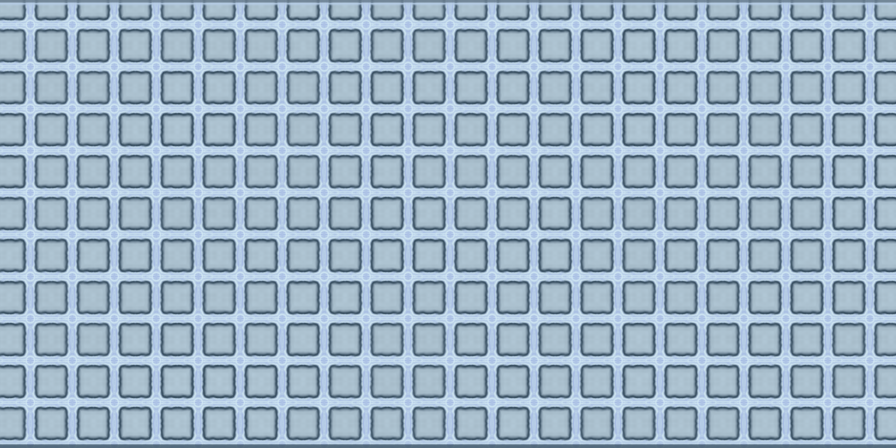
This pattern is drawn by a Shadertoy shader. Its source:

```glsl
// Grid of bevelled blue-grey square tiles in pale, marbled, mirror-symmetric grout.
#define PITCH 0.0937                 // cell size, in canvas heights
#define ORIGIN vec2(0.1146, 0.0547)  // centre of one tile
#define TILE_HALF 0.367              // centre of the dark rim, in cells
#define CORNER 0.07
#define RIM_WIDTH 0.036
#define WOBBLE 0.022
#define FACE vec3(0.655, 0.74, 0.795)
#define RIM vec3(0.23, 0.32, 0.39)
#define GROUT vec3(0.71, 0.80, 0.90)
#define PALE vec3(0.82, 0.91, 0.955)
#define LAVENDER vec3(0.64, 0.72, 0.89)

vec2 hashGradient(vec2 cell) {
    float h = fract(sin(dot(cell, vec2(127.1, 311.7))) * 43758.55);
    return vec2(cos(6.2832 * h), sin(6.2832 * h));
}

float gradientNoise(vec2 p) {
    vec2 i = floor(p), f = p - i;
    vec2 u = f * f * f * (f * (f * 6.0 - 15.0) + 10.0);
    vec2 e = vec2(1.0, 0.0);
    float a = dot(hashGradient(i), f);
    float b = dot(hashGradient(i + e.xy), f - e.xy);
    float c = dot(hashGradient(i + e.yx), f - e.yx);
    float d = dot(hashGradient(i + e.xx), f - e.xx);
    return mix(mix(a, b, u.x), mix(c, d, u.x), u.y);
}

float roundedBox(vec2 p, float halfSize, float radius) {
    vec2 q = abs(p) - halfSize + radius;
    return length(max(q, 0.0)) + min(max(q.x, q.y), 0.0) - radius;
}

// Soft line of the given half-width, widened to at least a pixel.
float line(float d, float width, float pixel) {
    float w = max(width, 0.6 * pixel);
    return exp(-d * d / (w * w)) * width / w;
}

vec3 groutColour(vec2 q, float d, float pixel) {
    vec2 toSeam = 0.5 - q;
    float marble = gradientNoise(q * 11.0 + 3.7);
    vec3 col = mix(GROUT, PALE, smoothstep(0.05, 0.4, marble) * 0.6);
    col = mix(col, LAVENDER, smoothstep(0.05, 0.4, -marble) * 0.6);

    // Pale lip around the tile, strongest near its corners
    float nearCorner = smoothstep(0.15, 0.36, min(q.x, q.y));
    col = mix(col, PALE, line(d - 0.055, 0.024, pixel) * (0.45 + 0.5 * nearCorner));

    // Lens-shaped veins beside the upright seams, straight veins along the others
    float lens = toSeam.x - 0.06 * cos(3.1416 * q.y);
    col = mix(col, LAVENDER, 0.75 * line(lens, 0.018, pixel) * (1.0 - nearCorner));
    col = mix(col, PALE, 0.5 * line(toSeam.y - 0.025, 0.018, pixel));

    // Four-pointed star where seams cross
    float star = sqrt(toSeam.x) + sqrt(toSeam.y);
    col = mix(col, LAVENDER, 0.65 * smoothstep(0.5, 0.25, star));
    return mix(col, PALE, 0.8 * line(length(toSeam) - 0.10, 0.022, pixel));
}

vec3 tileGrid(vec2 uv, float pixel) {
    vec2 p = (uv - ORIGIN) / PITCH + 0.5;
    vec2 cell = floor(p);
    p -= cell + 0.5;
    vec2 q = abs(p);
    float vary = gradientNoise(cell * 0.37 + 5.3);

    // Wavy outline, mirrored within each tile
    float wave = gradientNoise(q * 9.0 + 1.3) + 0.35 * gradientNoise(p * 6.0 + cell * 7.3);
    float d = roundedBox(p, TILE_HALF, CORNER) + WOBBLE * wave;

    // Face: faint mottling and a slightly lighter inner square
    float mottle = gradientNoise(q * 7.0 + 9.1) + 0.4 * gradientNoise(p * 5.0 + cell * 3.1);
    vec3 face = FACE * (1.0 + 0.04 * mottle + 0.025 * vary);
    face += 0.018 * smoothstep(-0.13, -0.18, d);
    face = mix(face, vec3(0.54, 0.62, 0.69), 0.55 * smoothstep(-0.10, -0.045, d));

    vec3 col = mix(face, groutColour(q, d, pixel), smoothstep(-0.5, 0.5, d / max(pixel, 0.03)));

    // Dark rim: crisp outside, softer inside
    float width = RIM_WIDTH * (d < 0.0 ? 1.2 : 0.85);
    float strength = 0.92 + 0.25 * gradientNoise(q * 8.0 + 6.6) + 0.15 * vary;
    return mix(col, RIM, clamp(line(d, width, pixel) * strength, 0.0, 1.0));
}

void mainImage(out vec4 fragColor, in vec2 fragCoord) {
    vec2 uv = fragCoord / iResolution.y;
    float pixel = 1.0 / iResolution.y;
    vec3 col = tileGrid(uv, pixel / PITCH);

    // Thin dark bands with pale inner edges at the top and bottom
    float top = 1.0 - uv.y;
    col = mix(col, GROUT, 0.85 * line(top - 0.008, 0.0035, pixel));
    col = mix(col, vec3(0.41, 0.49, 0.56), 0.85 * smoothstep(0.005 + pixel, 0.004, top));
    col = mix(col, GROUT, 0.6 * line(uv.y - 0.012, 0.003, pixel));
    col = mix(col, RIM, 0.8 * smoothstep(0.008 + pixel, 0.006, uv.y));

    fragColor = vec4(col, 1.0);
}
```
